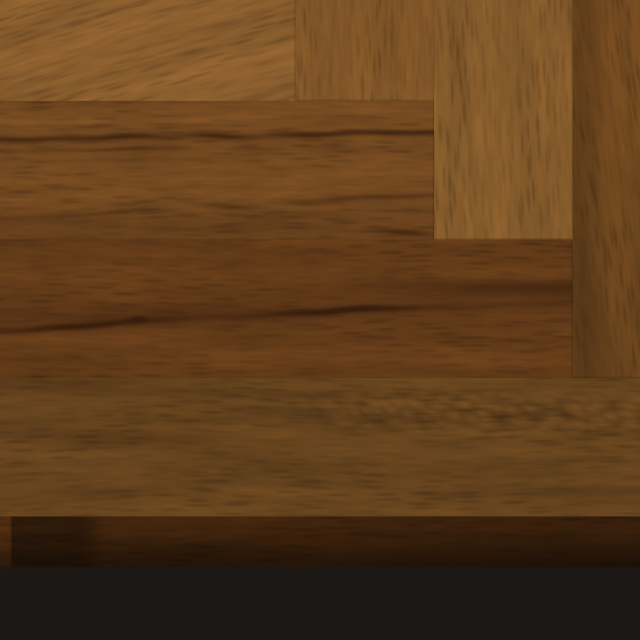
This texture is drawn by a Shadertoy shader. Its source:

```glsl
#define PLANK_WIDTH 0.2165
#define CORNER vec2(1.111, 0.193)
#define FLOOR_TOP 0.114
#define FLOOR_COLOR vec3(0.110, 0.096, 0.088)
#define STAIN vec3(0.19, 0.098, 0.040)
#define FIBRE_CONTRAST 0.30
#define BAND_CONTRAST 0.034
#define PORE_CONTRAST 0.13
#define SEAM_WIDTH 0.0018
#define SEAM_DEPTH 0.20

vec2 hash2(vec2 p) {
    vec3 q = fract(p.xyx * vec3(0.1031, 0.103, 0.0973));
    q += dot(q, q.yzx + 33.33);
    return fract((q.xx + q.yz) * q.zy);
}

// Distance to the nearest scattered cell centre
float cellular(vec2 p) {
    vec2 cell = floor(p), f = fract(p);
    float nearest = 2.0;
    for (int y = -1; y <= 1; y++)
    for (int x = -1; x <= 1; x++) {
        vec2 o = vec2(x, y);
        vec2 d = o + hash2(cell + o) - f;
        nearest = min(nearest, dot(d, d));
    }
    return sqrt(nearest);
}

float bell(float d, float width) {
    return exp(-d * d / (width * width));
}

float spot(vec2 p, vec2 centre, vec2 size) {
    vec2 d = (p - centre) / size;
    return exp(-dot(d, d));
}

// Long fibres; g.x runs along the grain and g.y across it
float fibres(vec2 g) {
    vec2 scale = vec2(3.5, 26.0);
    float sum = 0.0, weight = 0.36;
    for (int i = 0; i < 3; i++) {
        sum += weight * (cellular(g * scale + float(i) * 19.0) - 0.48);
        scale *= vec2(2.6, 2.4);
        weight *= 0.85;
    }
    return sum;
}

// Short dark dashes, gathered in loose groups
float pores(vec2 g) {
    float group = 0.5 + 0.5 * sin(g.y * 47.0 + 2.0 * sin(g.x * 6.0));
    float dash = 1.0 - smoothstep(0.08, 0.42, cellular(g * vec2(13.0, 105.0) + 7.0));
    return dash * (0.35 + 0.65 * group) - 0.2;
}

float bands(vec2 g, float seed) {
    float warp = sin(g.x * 5.0 + seed) + 0.5 * sin(g.x * 13.0 + g.y * 21.0);
    return sin(g.y * 62.0 + warp + seed)
         + 0.6 * sin(g.y * 141.0 - 1.4 * warp + seed * 2.0)
         + 0.5 * sin(g.y * 263.0 + 2.0 * warp);
}

// Dark mineral streaks, knots and patches
float stains(vec2 p, float row) {
    float y = p.y + 0.0012 * sin(p.x * 19.0) + 0.0008 * sin(p.x * 53.0);
    vec2 q = vec2(p.x, y);
    float broken = 0.55 + 0.45 * sin(p.x * 23.0 + 3.0 * sin(p.x * 9.0 + p.y * 60.0));
    if (row == 1.0) {
        float core = y - (0.482 + 0.075 * p.x - 0.028 * p.x * p.x);
        float strength = 0.2 + 0.55 * bell(p.x - 0.13, 0.11) + 0.6 * bell(p.x - 0.53, 0.11);
        return strength * bell(core, 0.0055) + 0.22 * bell(core - 0.012, 0.022)
             + 0.42 * spot(q, vec2(0.83, 0.552), vec2(0.26, 0.01))
             + 0.4 * broken * spot(q, vec2(0.78, 0.464), vec2(0.13, 0.007))
             + 0.5 * spot(p, vec2(0.217, 0.502), vec2(0.012, 0.005));
    }
    if (row == 2.0)
        return (0.3 + 0.4 * broken) * bell(y - 0.783 - 0.014 * p.x, 0.005)
             + 0.5 * broken * bell(y - 0.764 - 0.01 * p.x, 0.0035) * smoothstep(0.65, 0.2, p.x)
             + 0.4 * broken * bell(y - 0.803, 0.0035) * smoothstep(0.4, 0.05, p.x)
             + 0.3 * broken * bell(y - 0.658 - 0.055 * p.x, 0.005)
             + 0.5 * broken * spot(q, vec2(0.63, 0.637), vec2(0.065, 0.006))
             + 0.2 * smoothstep(0.69, 0.63, p.y);
    if (row == 0.0)
        return 0.26 * spot(q, vec2(0.2, 0.315), vec2(0.15, 0.014))
             + 0.26 * broken * spot(q, vec2(0.47, 0.386), vec2(0.12, 0.01))
             + 0.2 * spot(p, vec2(0.08, 0.4), vec2(0.2, 0.018));
    return 0.0;
}

vec3 parquet(vec2 p) {
    // Stepped layout: rows lie below the staircase, columns stand above it
    vec2 grid = vec2(CORNER.x - p.x, p.y - CORNER.y) / PLANK_WIDTH;
    vec2 id = floor(grid), f = fract(grid);
    bool lying = id.x >= id.y;
    float row = lying ? id.y : -9.0;
    float side = lying ? f.y : f.x;
    float tip = lying ? grid.x - id.y : grid.y - id.x - 1.0;

    vec3 tones[8] = vec3[8](
        vec3(0.232, 0.130, 0.048), vec3(0.382, 0.255, 0.112), vec3(0.378, 0.226, 0.094),
        vec3(0.432, 0.273, 0.122), vec3(0.520, 0.352, 0.172), vec3(0.420, 0.270, 0.116),
        vec3(0.500, 0.342, 0.164), vec3(0.485, 0.322, 0.150));
    int plank = int(lying ? clamp(id.y, -1.0, 3.0) + 1.0 : clamp(id.x, 0.0, 2.0) + 5.0);
    float seed = float(plank) * 2.37;

    // Grain direction, with a slant on some planks
    vec2 g = lying ? p : p.yx;
    g.y += 0.003 * sin(g.x * 9.0 + seed);
    if (plank == 4) g.y -= 0.28 * g.x;
    if (plank == 5) g.y += 0.13 * g.x;
    if (plank == 6) g.y += 0.06 * g.x;
    float shade = 1.0 - FIBRE_CONTRAST * fibres(g + seed * 3.0)
                - PORE_CONTRAST * pores(g + seed)
                + BAND_CONTRAST * bands(g, seed) * (lying ? 1.0 : 0.5);

    // Curly figure in the wide lower plank
    if (row == 0.0) {
        float area = bell(p.y - 0.372 + 0.02 * p.x, 0.03) * smoothstep(0.38, 0.6, p.x);
        float curl = cellular(vec2(p.x * 36.0 + p.y * 40.0, p.y * 58.0 - p.x * 8.0));
        shade += area * (0.13 - 0.34 * curl);
    }
    // Darker ends of the front strip and the shaded right column
    if (row < 0.0 && lying) {
        shade *= mix(0.6, 1.08, smoothstep(FLOOR_TOP, 0.18, p.y));
        shade *= 1.0 - 0.28 * smoothstep(0.17, 0.12, p.x) - 0.15 * smoothstep(0.4, 0.9, p.x);
        shade *= 1.0 + 0.7 * smoothstep(0.020, 0.015, p.x);
    }
    if (plank == 5) shade *= 1.0 - 0.16 * bell(p.x - 0.91, 0.03) + 0.2 * (p.y - 0.7);

    vec3 color = tones[plank] * shade;
    color = mix(color, STAIN, clamp(stains(p, row), 0.0, 0.85));

    // Faint, uneven long joints and firmer end joints
    float joint = bell(min(side, 1.0 - side) * PLANK_WIDTH, SEAM_WIDTH);
    joint *= (lying ? 0.35 : 0.55) * (0.6 + 0.4 * sin(g.x * 27.0 + seed));
    joint = max(joint, 0.8 * bell(tip * PLANK_WIDTH, SEAM_WIDTH));
    return color * (1.0 - SEAM_DEPTH * joint);
}

void mainImage(out vec4 fragColor, in vec2 fragCoord) {
    // Four samples per pixel smooth the plank edges
    vec3 color = vec3(0.0);
    for (int i = 0; i < 4; i++) {
        vec2 offset = vec2(i & 1, i >> 1) * 0.5 - 0.25;
        color += 0.25 * parquet((fragCoord + offset) / iResolution.xy);
    }
    float y = fragCoord.y / iResolution.y;
    color = mix(FLOOR_COLOR, color, smoothstep(FLOOR_TOP - 0.006, FLOOR_TOP + 0.006, y));
    fragColor = vec4(color, 1.0);
}
```
